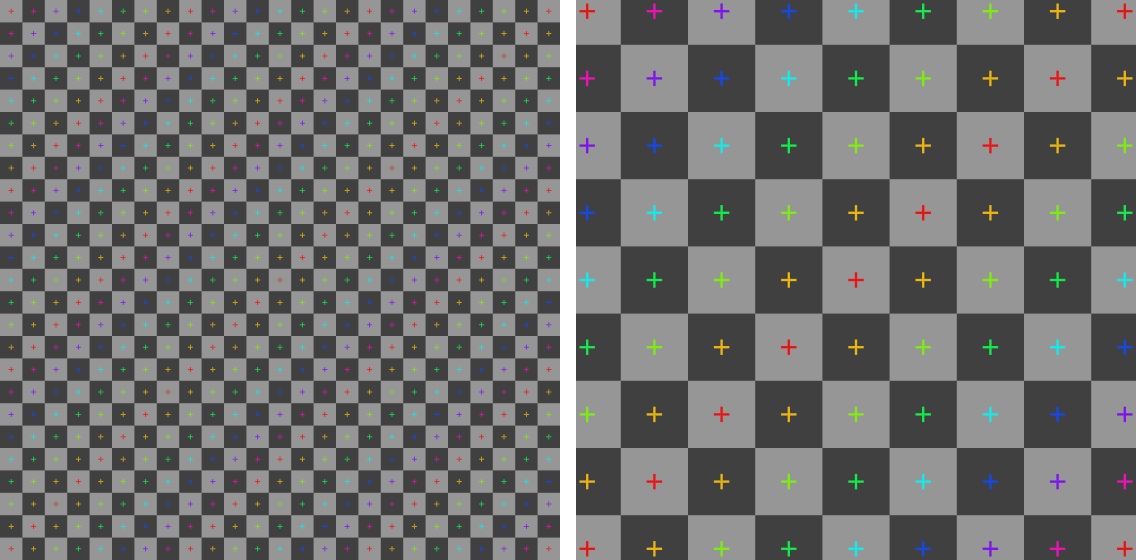
Left, the full canvas; right, a detail of the centre.
Write a Shadertoy shader that draws this pattern.

```glsl
// Grey checkerboard of 25 by 25 cells with a thin coloured plus in each cell.
// Hues step round an eight-colour wheel with distance from the rising diagonal;
// edges are box-filtered, so thin strokes keep their weight at any size.

const float CELLS = 25.0;
const float HUE_STEPS = 8.0;
const float ARM_LENGTH = 0.115;   // half span of the plus, in cells
const float ARM_WIDTH = 0.0175;   // half stroke width, in cells
const vec3 DARK = vec3(0.25);
const vec3 LIGHT = vec3(0.588);

// Fully bright hue wheel, blended towards white and scaled
vec3 hsv(float hue, float saturation, float value) {
    vec3 wheel = abs(fract(hue + vec3(0.0, 2.0, 1.0) / 3.0) * 6.0 - 3.0) - 1.0;
    return value * mix(vec3(1.0), clamp(wheel, 0.0, 1.0), saturation);
}

// Filtered square wave of period 2: +1 in even cells, -1 in odd cells
vec2 squareWave(vec2 p, float pixel) {
    vec2 edge = 0.5 - abs(mod(p + 0.5, 2.0) - 1.0);
    return clamp(2.0 * edge / pixel, -1.0, 1.0);
}

// Share of a pixel covered by a centred box
float boxCoverage(vec2 p, vec2 halfSize, float pixel) {
    vec2 high = min(p + 0.5 * pixel, halfSize);
    vec2 low = max(p - 0.5 * pixel, -halfSize);
    vec2 overlap = clamp((high - low) / pixel, 0.0, 1.0);
    return overlap.x * overlap.y;
}

float plusCoverage(vec2 p, float arm, float width, float pixel) {
    return max(boxCoverage(p, vec2(arm, width), pixel),
               boxCoverage(p, vec2(width, arm), pixel));
}

void mainImage(out vec4 fragColor, in vec2 fragCoord) {
    float pixel = CELLS / min(iResolution.x, iResolution.y);
    vec2 p = fragCoord * pixel;
    vec2 cell = floor(p);

    // Checkerboard, light in the corner cell
    vec2 wave = squareWave(p, pixel);
    vec3 color = mix(DARK, LIGHT, 0.5 + 0.5 * wave.x * wave.y);

    // Plus marks, hue mirrored about the diagonal
    float hue = abs(cell.x - cell.y) / HUE_STEPS;
    float mark = plusCoverage(p - cell - 0.5, ARM_LENGTH, ARM_WIDTH, pixel);
    color = mix(color, hsv(hue, 0.92, 0.92), mark);

    fragColor = vec4(color, 1.0);
}
```
